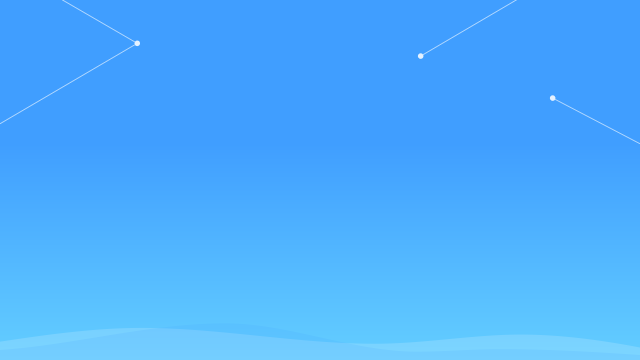
Reproduce this background procedurally as a WebGL 1 fragment shader.

```glsl
precision highp float;
// Blue sky gradient with thin linked nodes above and two translucent waves below.

#define UNITS 432.0       // canvas height in design units
#define FADE_START 0.60   // height at which the sky begins to lighten
#define LINE_WIDTH 1.0
#define LINE_ALPHA 0.65
#define DOT_RADIUS 3.3
#define DOT_ALPHA 0.86
#define PALE_ALPHA 0.16
#define BLUE_ALPHA 0.14

uniform vec2 u_resolution;

const vec3 SKY_TOP = vec3(0.251, 0.620, 1.0);
const vec3 SKY_BOTTOM = vec3(0.390, 0.808, 1.0);
const vec3 WHITE = vec3(1.0);

// Cubic through a and b (x, height, slope), held constant beyond its ends.
float span(float x, vec3 a, vec3 b) {
  float width = b.x - a.x;
  float t = clamp((x - a.x) / width, 0.0, 1.0);
  float s = 1.0 - t;
  return mix(a.y, b.y, t * t * (3.0 - 2.0 * t))
       + width * t * s * (a.z * s - b.z * t);
}

float paleWave(float x) {
  vec3 crest = vec3(170.0, 38.5, 0.0);
  vec3 trough = vec3(450.0, 19.5, 0.0);
  vec3 swell = vec3(625.0, 30.5, 0.0);
  if (x < crest.x) return span(x, vec3(0.0, 22.0, 0.15), crest);
  if (x < trough.x) return span(x, crest, trough);
  if (x < swell.x) return span(x, trough, swell);
  return span(x, swell, vec3(768.0, 15.0, -0.19));
}

float blueWave(float x) {
  vec3 crest = vec3(270.0, 44.0, 0.0);
  vec3 trough = vec3(500.0, 10.0, 0.0);
  vec3 swell = vec3(600.0, 13.0, 0.0);
  if (x < crest.x) return span(x, vec3(0.0, 12.0, 0.07), crest);
  if (x < trough.x) return span(x, crest, trough);
  if (x < swell.x) return span(x, trough, swell);
  return span(x, swell, vec3(768.0, 6.0, -0.07));
}

// Smoothed inside mask of a signed distance.
float fill(float d, float pixel) {
  return clamp(0.5 - d / pixel, 0.0, 1.0);
}

// Share of a pixel covered by a ray that leaves the canvas.
float ray(vec2 p, vec2 start, vec2 direction, float pixel) {
  vec2 dir = normalize(direction);
  vec2 q = p - start;
  float d = length(q - dir * max(dot(q, dir), 0.0));
  float halfWidth = 0.5 * LINE_WIDTH;
  float low = max(d - 0.5 * pixel, -halfWidth);
  float high = min(d + 0.5 * pixel, halfWidth);
  return clamp((high - low) / pixel, 0.0, 1.0);
}

float node(vec2 p, vec2 center, float pixel) {
  return fill(length(p - center) - DOT_RADIUS, pixel);
}

void main() {
  float pixel = UNITS / u_resolution.y;
  vec2 p = gl_FragCoord.xy * pixel;

  // Sky
  float fade = clamp(1.0 - p.y / (UNITS * FADE_START), 0.0, 1.0);
  vec3 color = mix(SKY_TOP, SKY_BOTTOM, fade);

  // Waves
  float pale = fill(p.y - paleWave(p.x), pixel);
  float blue = fill(p.y - blueWave(p.x), pixel);
  color = mix(color, WHITE, PALE_ALPHA * pale);
  color = mix(color, SKY_TOP, BLUE_ALPHA * blue);

  // Links and nodes
  vec2 left = vec2(164.7, 380.0);
  vec2 middle = vec2(504.8, 364.7);
  vec2 right = vec2(663.2, 314.3);
  float link = ray(p, left, vec2(-89.7, 52.0), pixel);
  link = max(link, ray(p, left, vec2(-164.7, -96.5), pixel));
  link = max(link, ray(p, middle, vec2(114.7, 67.3), pixel));
  link = max(link, ray(p, right, vec2(104.8, -54.8), pixel));
  float dots = node(p, left, pixel) + node(p, middle, pixel) + node(p, right, pixel);
  color = mix(color, WHITE, max(LINE_ALPHA * link, DOT_ALPHA * dots));

  gl_FragColor = vec4(color, 1.0);
}
```
